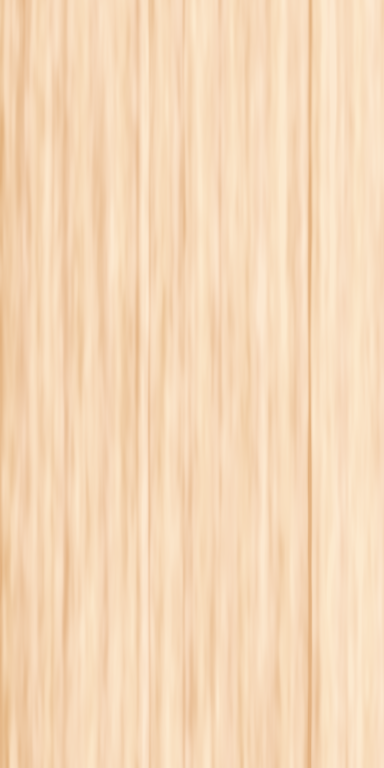
This texture is drawn by a WebGL 2 fragment shader. Its source:

```glsl
#version 300 es
precision highp float;

uniform vec2 u_resolution;
out vec4 fragColor;

#define LIGHT_WOOD vec3(0.990, 0.912, 0.808)
#define MID_WOOD vec3(0.965, 0.845, 0.718)
#define DARK_WOOD vec3(0.885, 0.695, 0.500)
#define BASE_TONE 0.32
#define BROAD_AMOUNT 0.04
#define FLECK_AMOUNT 0.16
#define LONG_AMOUNT 0.20
#define FINE_AMOUNT 0.11
#define WARMTH_AMOUNT 0.006
#define LINE_COUNT 14

// Grain lines: position across, half width, darkness (negative is pale)
const vec3 GRAIN_LINES[LINE_COUNT] = vec3[](
    vec3(0.000, 0.012, 0.28), vec3(0.057, 0.008, 0.18),
    vec3(0.138, 0.007, 0.28), vec3(0.210, 0.007, 0.14),
    vec3(0.340, 0.024, 0.13), vec3(0.358, 0.005, 0.26),
    vec3(0.373, 0.005, -0.20), vec3(0.389, 0.004, 0.48),
    vec3(0.479, 0.005, 0.38), vec3(0.573, 0.006, 0.36),
    vec3(0.703, 0.006, 0.12), vec3(0.768, 0.006, 0.18),
    vec3(0.807, 0.005, 0.90), vec3(0.902, 0.006, 0.18));

vec3 hash3(vec2 cell) {
    vec3 p = fract(cell.xyx * vec3(0.1031, 0.1030, 0.0973));
    p += dot(p, p.yxz + 33.33);
    return fract((p.xxy + p.yzz) * p.zyx);
}

// Cellular noise: one soft signed blob per cell, stretched by the cell shape
float streaks(vec2 uv, vec2 cells, float seed) {
    vec2 p = uv * cells;
    vec2 cell = floor(p);
    float sum = 0.0;
    for (int j = -1; j <= 1; j++) {
        for (int i = -1; i <= 1; i++) {
            vec2 neighbour = cell + vec2(i, j);
            vec3 rnd = hash3(neighbour + seed);
            vec2 offset = neighbour + rnd.xy - p;
            float blob = max(0.0, 1.0 - dot(offset, offset));
            sum += (2.0 * rnd.z - 1.0) * blob * blob;
        }
    }
    return sum;
}

// Long lines whose strength swells and fades along their length
float grainLines(vec2 uv) {
    float sum = 0.0;
    for (int i = 0; i < LINE_COUNT; i++) {
        vec3 line = GRAIN_LINES[i];
        float d = (uv.x - line.x) / line.y;
        float swell = 0.8 + 0.2 * sin(5.0 * uv.y + 31.0 * line.x)
                    + 0.1 * sin(17.0 * uv.y + 57.0 * line.x);
        sum += line.z * swell * exp(-d * d);
    }
    return sum;
}

// Broad change from the darker left side to the pale right side
float boardTone(vec2 uv) {
    float left = 1.0 - smoothstep(0.08, 0.22, uv.x);
    float right = smoothstep(0.80, 0.86, uv.x);
    return BASE_TONE + 0.13 * left - 0.10 * right;
}

vec3 woodColor(float tone, float warmth) {
    vec3 color = mix(LIGHT_WOOD, MID_WOOD, clamp(tone / 0.4, 0.0, 1.0));
    color = mix(color, DARK_WOOD, clamp((tone - 0.4) / 0.6, 0.0, 1.0));
    return color + warmth * vec3(0.0, 0.2, -1.0);
}

void main() {
    vec2 uv = gl_FragCoord.xy / u_resolution;

    // Slight wander of the fibres
    vec2 grain = uv;
    grain.x += 0.0008 * sin(9.0 * uv.y + 11.0 * uv.x)
             + 0.0004 * sin(23.0 * uv.y + 40.0 * uv.x);

    // Flecks are stronger toward the left, fibres run nearly unbroken
    float fleck = FLECK_AMOUNT * mix(1.3, 0.7, uv.x);
    float tone = boardTone(uv) + grainLines(grain);
    tone += BROAD_AMOUNT * streaks(grain, vec2(17.0, 3.0), 3.0);
    tone += fleck * streaks(grain, vec2(56.0, 9.0), 41.0);
    tone += LONG_AMOUNT * streaks(grain, vec2(82.0, 1.6), 87.0);
    tone += FINE_AMOUNT * streaks(grain, vec2(120.0, 22.0), 153.0);

    // Fine shift between pink and yellow fibres
    float warmth = WARMTH_AMOUNT * (sin(61.0 * uv.x + 1.5 * uv.y)
                 + 0.6 * sin(113.0 * uv.x - 4.0 * uv.y));

    fragColor = vec4(clamp(woodColor(tone, warmth), 0.0, 1.0), 1.0);
}
```
